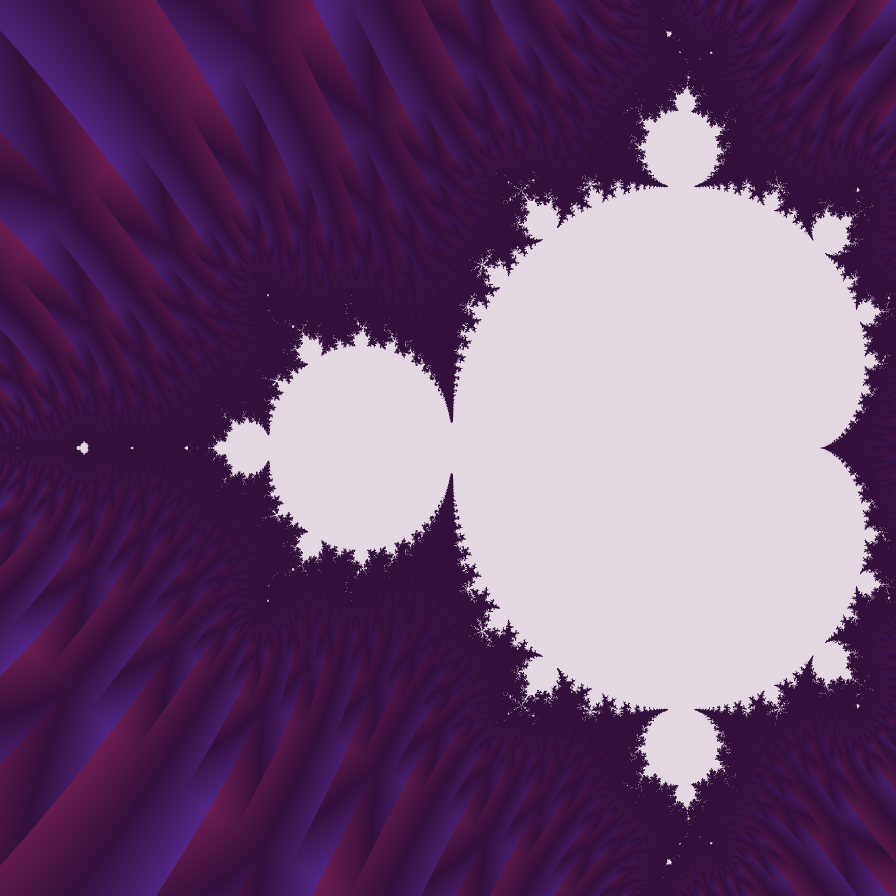
Give the GLSL for this background, as a WebGL 1 fragment shader.

```glsl
precision highp float;

uniform vec2 u_resolution;

const vec2 CENTER = vec2(-0.763, 0.0);
const vec2 SPAN = vec2(2.45, 2.236);
const int MAX_STEPS = 52;
const float BAILOUT = 1.0e5;
const float FADE_START = 5.0;
const float FADE_RATE = 0.38;
const float STRIPE_GAIN = 1.1;
const int AA = 2;
const float PI = 3.14159265;

const vec3 INTERIOR = vec3(0.89, 0.845, 0.885);
const vec3 PLUM = vec3(0.197, 0.066, 0.228);
const vec3 VIOLET = vec3(0.36, 0.17, 0.62);
const vec3 CRIMSON = vec3(0.50, 0.12, 0.34);

vec2 complexSquare(vec2 z) {
  return vec2(z.x * z.x - z.y * z.y, 2.0 * z.x * z.y);
}

// Signed angle in the range -1 to 1
float turn(vec2 z) {
  return atan(z.y, z.x) / PI;
}

// Stripes follow the orbit's last two angles, blended by the escape fraction
vec3 stripeColor(vec2 z, vec2 previous, float steps) {
  float excess = clamp(log2(log(length(z)) / log(BAILOUT)), 0.0, 1.0);
  float stripe = mix(turn(z), turn(previous), excess);
  float depth = max(steps - excess - FADE_START, 0.0);
  float strength = abs(stripe) * STRIPE_GAIN * exp(-FADE_RATE * depth);
  vec3 tint = stripe > 0.0 ? VIOLET : CRIMSON;
  return mix(PLUM, tint, min(strength, 1.0));
}

vec3 fractalColor(vec2 c) {
  vec2 z = vec2(0.0);
  for (int i = 1; i <= MAX_STEPS; i++) {
    vec2 previous = z;
    z = complexSquare(z) + c;
    if (dot(z, z) > BAILOUT * BAILOUT) {
      return stripeColor(z, previous, float(i));
    }
  }
  return INTERIOR;
}

void main() {
  // Average a grid of samples inside each pixel
  vec3 color = vec3(0.0);
  for (int y = 0; y < AA; y++) {
    for (int x = 0; x < AA; x++) {
      vec2 offset = (vec2(float(x), float(y)) + 0.5) / float(AA) - 0.5;
      vec2 uv = (gl_FragCoord.xy + offset) / u_resolution;
      color += fractalColor(CENTER + (uv - 0.5) * SPAN);
    }
  }
  gl_FragColor = vec4(color / float(AA * AA), 1.0);
}
```
